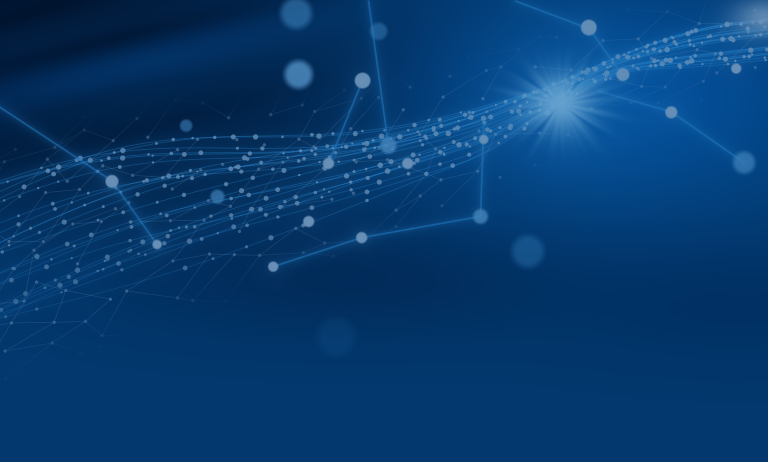
This background is drawn by a Shadertoy shader. Its source:

```glsl
// A glowing data network on deep blue: bundles of beaded fibres sweep to a flare.
// Fibres are curves, the mesh joins jittered grid points, and beams, hubs and
// soft discs are distance functions over a noisy gradient.

const float WIDTH = 1.667; // canvas width; its height is one unit
const vec2 FLARE = vec2(1.217, 0.778);
const vec3 DEEP = vec3(0.0, 0.045, 0.13);
const vec3 NAVY = vec3(0.008, 0.22, 0.43);
const vec3 AZURE = vec3(0.01, 0.36, 0.7);
const vec3 FIBRE = vec3(0.12, 0.46, 0.73);
const vec3 PALE = vec3(0.42, 0.57, 0.72);

// Beams: end points
const vec4 BEAMS[11] = vec4[11](
    vec4(1.28, 0.94, 1.35, 0.84), vec4(1.3, 0.805, 1.457, 0.76), vec4(1.457, 0.76, 1.615, 0.65),
    vec4(0.787, 0.828, 0.713, 0.648), vec4(0.8, 1, 0.843, 0.687), vec4(1.05, 0.735, 1.043, 0.533),
    vec4(1.043, 0.533, 0.785, 0.487), vec4(0.785, 0.487, 0.593, 0.424), vec4(0, 0.77, 0.243, 0.61),
    vec4(0.243, 0.61, 0.341, 0.472), vec4(1.12, 1, 1.28, 0.94));
// Hubs: centre, radius
const vec3 HUBS[13] = vec3[13](
    vec3(1.278, 0.943, 0.017), vec3(1.457, 0.759, 0.013), vec3(1.598, 0.854, 0.011),
    vec3(1.352, 0.841, 0.014), vec3(0.787, 0.828, 0.017), vec3(0.713, 0.648, 0.012),
    vec3(0.885, 0.648, 0.012), vec3(0.243, 0.609, 0.014), vec3(0.785, 0.487, 0.012),
    vec3(1.05, 0.7, 0.01), vec3(0.341, 0.472, 0.01), vec3(0.67, 0.522, 0.012),
    vec3(0.593, 0.424, 0.011));
// Discs: centre, radius, strength
const vec4 DISCS[10] = vec4[10](
    vec4(0.648, 0.841, 0.034, 0.9), vec4(0.643, 0.974, 0.038, 0.6), vec4(0.822, 0.935, 0.021, 0.5),
    vec4(0.843, 0.687, 0.02, 0.8), vec4(1.043, 0.533, 0.018, 0.8), vec4(1.615, 0.65, 0.027, 0.7),
    vec4(1.146, 0.457, 0.039, 0.4), vec4(0.73, 0.272, 0.046, 0.13), vec4(0.472, 0.576, 0.017, 0.7),
    vec4(0.404, 0.73, 0.015, 0.6));

vec2 hash2(vec2 p) {
    return fract(sin(vec2(dot(p, vec2(127.1, 311.7)), dot(p, vec2(269.5, 183.3)))) * 43758.5);
}

float corner(vec2 i, vec2 f, vec2 o) { return dot(hash2(i + o) * 2.0 - 1.0, f - o); }

float gradientNoise(vec2 p) {
    vec2 i = floor(p), f = fract(p), u = f * f * (3.0 - 2.0 * f);
    return mix(mix(corner(i, f, vec2(0)), corner(i, f, vec2(1, 0)), u.x),
               mix(corner(i, f, vec2(0, 1)), corner(i, f, vec2(1)), u.x), u.y);
}

float segment(vec2 p, vec2 a, vec2 b) {
    vec2 ab = b - a;
    return length(p - a - ab * clamp(dot(p - a, ab) / dot(ab, ab), 0.0, 1.0));
}

float cover(float d, float r, float px) { return clamp((r - d) / px + 0.5, 0.0, 1.0); }

float blob(vec2 p, vec2 centre, vec2 size) {
    vec2 q = (p - centre) / size;
    return exp(-dot(q, q));
}

// Heights of the lower and upper bundles
vec2 bandEdges(float x) {
    float upper = 0.57 + 0.205 * x + 0.03 * sin(5.5 * x) * exp(-0.3 * x);
    return vec2(mix(0.29 + 0.36 * x, upper, smoothstep(1.0, 1.4, x)), upper);
}

float fibreHeight(float x, float t) {
    vec2 edges = bandEdges(x);
    float sway = t + 0.16 * sin(2.5 * x + 40.0 * t);
    return mix(edges.x, edges.y, sway) + (t - 0.5) * 0.09 * smoothstep(1.15, 1.6, x);
}

// x: fibre light, y: bead coverage
vec2 fibres(vec2 p, float px) {
    vec2 light = vec2(0);
    for (int k = 0; k < 22; k++) {
        float id = float(k), t = smoothstep(0.0, 1.0, hash2(vec2(id, 7)).x);
        float y = fibreHeight(p.x, t), slope = (fibreHeight(p.x + 0.01, t) - y) * 100.0;
        float d = abs(p.y - y) / sqrt(1.0 + slope * slope);
        light.x += 0.38 * cover(d, 0.0009, px) + 0.05 * exp(-d * 90.0);
        float shift = id * 0.37, cell = floor(p.x * 15.0 + shift);
        vec2 r = hash2(vec2(cell, id));
        float x = (cell + 0.25 + 0.5 * r.x - shift) / 15.0;
        float bead = cover(length(p - vec2(x, fibreHeight(x, t))), 0.002 + 0.004 * r.y * r.y, px);
        light.y = max(light.y, 0.75 * bead * step(0.3, r.y));
    }
    return light;
}

vec2 meshPoint(vec2 cell) { return cell + 0.1 + 0.8 * hash2(cell); }

// Mesh of lines and points
float mesh(vec2 p, float scale, float px) {
    vec2 q = p * scale;
    float light = 0.0;
    for (int k = 0; k < 9; k++) {
        vec2 cell = floor(q) + vec2(k % 3, k / 3) - 1.0, a = meshPoint(cell);
        vec2 gate = 0.22 * step(0.45, hash2(cell + 31.0));
        float side = segment(q, a, meshPoint(cell + vec2(1, 0))) / scale;
        float rise = segment(q, a, meshPoint(cell + 1.0)) / scale;
        light = max(light, max(gate.x * cover(side, 0.0008, px), gate.y * cover(rise, 0.0008, px)));
        light = max(light, 0.5 * cover(length(q - a) / scale, 0.0035, px));
    }
    return light;
}

vec3 backdrop(vec2 p) {
    vec3 c = mix(NAVY, vec3(0, 0.15, 0.32), 0.75 * blob(p, vec2(0.75, 0.4), vec2(0.55, 0.13)));
    c = mix(c, vec3(0, 0.17, 0.36), 0.6 * blob(p, vec2(1.6, 0.35), vec2(0.4, 0.14)));
    float shade = smoothstep(1.25, 0.1, p.x) * smoothstep(0.38, 0.78, p.y);
    c = mix(c, DEEP, 0.9 * shade);
    vec2 q = p + vec2(0.25, -0.25) * p.yx;
    float streak = 0.5 + gradientNoise(q * vec2(1.3, 9)) + 0.4 * gradientNoise(q * vec2(2, 24));
    c = mix(c, NAVY, 0.5 * shade * clamp(streak, 0.0, 1.0));
    c = mix(c, vec3(0.01, 0.25, 0.5), 0.6 * blob(q, vec2(0.5, 0.79), vec2(0.55, 0.05)));
    return mix(c, AZURE, 0.65 * blob(p, FLARE + vec2(0.14, 0.01), vec2(0.44, 0.24)));
}

void mainImage(out vec4 fragColor, in vec2 fragCoord) {
    float px = WIDTH / iResolution.x;
    vec2 p = fragCoord * px, edges = bandEdges(p.x), strands = fibres(p, px);
    // Fibres and mesh
    float near = smoothstep(0.14, 0.02, max(edges.x - p.y, p.y - edges.y));
    float fade = mix(0.45, 1.0, smoothstep(0.2, 0.65, p.y));
    vec3 c = mix(backdrop(p), FIBRE, min(strands.x * fade, 0.85));
    c = mix(c, PALE, max(near * mesh(p, 15.0, px), strands.y * fade));
    // Beams, hubs, discs
    for (int i = 0; i < 11; i++) {
        float d = segment(p, BEAMS[i].xy, BEAMS[i].zw);
        c = mix(c, FIBRE, 0.4 * cover(d, 0.0018, px) + 0.3 * exp(-d * 110.0));
    }
    for (int i = 0; i < 13; i++) {
        float d = length(p - HUBS[i].xy);
        c = mix(c, PALE, 0.9 * cover(d, HUBS[i].z, max(px, 0.004)) + 0.08 * exp(-d * 45.0));
    }
    for (int i = 0; i < 10; i++) {
        vec4 b = DISCS[i];
        float soft = smoothstep(1.15, 0.6, length(p - b.xy) / b.z);
        c = mix(c, mix(FIBRE, PALE, 0.6 * b.w), b.w * soft);
    }
    // Flare with uneven rays, corner glow
    vec2 f = p - FLARE;
    float rays = 1.0 + 0.7 * gradientNoise(normalize(f + 1e-5) * 7.0);
    float glow = exp(-dot(f * vec2(0.8, 1), f) * 260.0 / (rays * rays));
    c = mix(c, FIBRE, 0.6 * exp(-length(f) * 11.0));
    c = mix(c, vec3(0.42, 0.65, 0.82), 0.9 * glow);
    c = mix(c, PALE, 0.85 * blob(p, vec2(1.66, 0.965), vec2(0.07, 0.04)));
    fragColor = vec4(c, 1);
}
```
